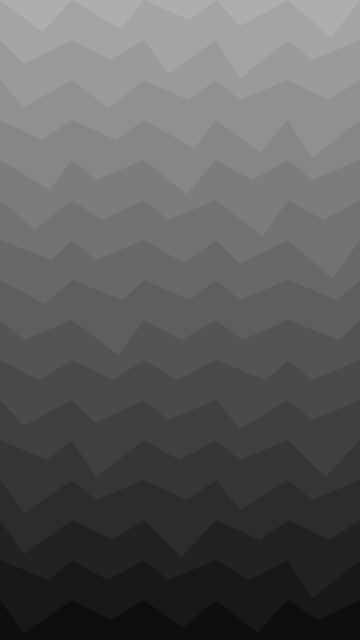
Write a WebGL 1 fragment shader that draws this background.

```glsl
precision highp float;
// Stacked grey zigzag bands, light at the top and near black at the bottom.
// Peaks sit on a regular grid; a hash shifts the valley in each cell, and the
// number of zigzag lines above a point selects its grey level.

uniform vec2 u_resolution;

#define COLUMNS 5.0
#define ROWS 16.0
#define TOP_GREY 0.682
#define BOTTOM_GREY 0.055
#define VALLEY_X_MIN 0.3333
#define VALLEY_X_MAX 0.75
#define VALLEY_DEPTH_MIN 0.5
#define VALLEY_DEPTH_MAX 0.97
#define SEED vec2(3.0, 11.0)

// Two random values per grid cell
vec2 hash2(vec2 cell) {
  vec3 p = fract((cell.xyx + SEED.xyx) * vec3(0.1031, 0.1030, 0.0973));
  p += dot(p, p.yzx + 33.33);
  return fract((p.xx + p.yz) * p.zy);
}

// Valley position in its cell; clamping makes the shallow left one common
vec2 valleyPoint(vec2 cell) {
  vec2 lowest = vec2(VALLEY_X_MIN, VALLEY_DEPTH_MIN);
  vec2 highest = vec2(VALLEY_X_MAX, VALLEY_DEPTH_MAX);
  return max(lowest, highest * hash2(cell));
}

// Smooth coverage of the area below one zigzag line
float belowLine(vec2 grid, float row, vec2 cellPixels) {
  float column = floor(grid.x);
  float x = grid.x - column;
  vec2 valley = valleyPoint(vec2(column, row));

  // Straight descent to the valley, then straight ascent to the next peak
  bool descending = x < valley.x;
  float slope = valley.y / (descending ? valley.x : 1.0 - valley.x);
  float depth = slope * (descending ? x : 1.0 - x);

  // Perpendicular distance in pixels for even edge smoothing
  float pixelSlope = slope * cellPixels.y / cellPixels.x;
  float edge = (grid.y - row - depth) * cellPixels.y;
  return clamp(edge / sqrt(1.0 + pixelSlope * pixelSlope) + 0.5, 0.0, 1.0);
}

void main() {
  vec2 uv = gl_FragCoord.xy / u_resolution;
  vec2 gridSize = vec2(COLUMNS, ROWS);
  vec2 grid = vec2(uv.x, 1.0 - uv.y) * gridSize;
  vec2 cellPixels = u_resolution / gridSize;

  // Only the nearest three lines can touch this point
  float row = floor(grid.y);
  float band = row - 1.0;
  for (int i = -1; i <= 1; i++) {
    band += belowLine(grid, row + float(i), cellPixels);
  }

  float grey = mix(TOP_GREY, BOTTOM_GREY, band / ROWS);
  gl_FragColor = vec4(vec3(grey), 1.0);
}
```
